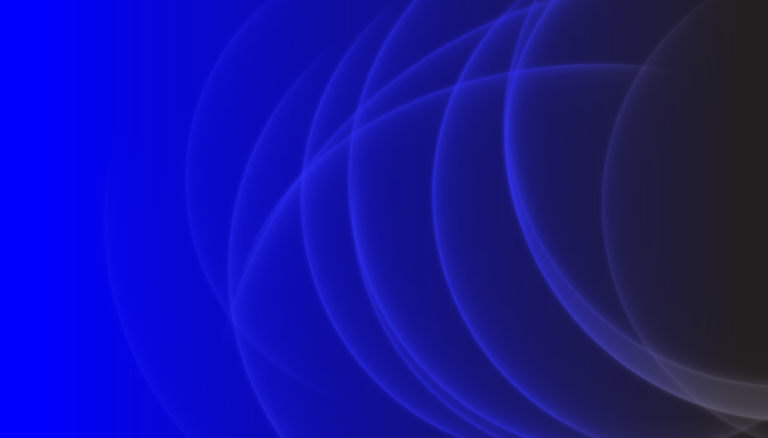
Write a Shadertoy shader that draws this background.

```glsl
// Glowing translucent arcs sweeping over a blue to charcoal gradient.

// Lengths are in canvas heights, angles in radians counterclockwise from +x.
const vec3 DEEP_BLUE = vec3(0.0, 0.0, 1.0);
const vec3 CHARCOAL  = vec3(0.137, 0.122, 0.125);
const vec3 BLUE_GLOW = vec3(0.20, 0.20, 1.0);
const vec3 GREY_GLOW = vec3(0.42, 0.40, 0.48);
const vec2 BACK_RANGE = vec2(0.05, 0.97);  // gradient span in canvas widths
const vec2 GREY_RANGE = vec2(1.15, 1.70);  // where the glow loses its blue
const float RIM_OUTER = 0.004;             // crisp falloff outside the rim
const float RIM_INNER = 0.009;             // bright core inside the rim
const float CORE_SHARE = 0.5;              // core against wide haze
const float CRESCENT_FILL = 0.30;

// Circles: centre x, centre y, radius
const int ARC_COUNT = 12;
const int CRESCENT_OUTER = 6;
const int CRESCENT_INNER = 7;
const vec3 CIRCLES[ARC_COUNT] = vec3[ARC_COUNT](
    vec3(0.960, 0.590, 0.535), vec3(1.195, 0.385, 0.672),
    vec3(1.277, 0.544, 0.588), vec3(1.428, 0.590, 0.631),
    vec3(1.400, 0.533, 0.594), vec3(1.590, 0.556, 0.601),
    vec3(1.818, 0.704, 0.665), vec3(1.793, 0.756, 0.638),
    vec3(1.674, 0.681, 0.519), vec3(1.950, 0.533, 0.574),
    vec3(1.567, -0.050, 1.093), vec3(0.985, 0.499, 0.745));

// Styles: middle angle, half span, strength, haze width
const vec4 STYLES[ARC_COUNT] = vec4[ARC_COUNT](
    vec4(3.20, 1.25, 0.28, 0.040), vec4(3.35, 1.15, 0.50, 0.050),
    vec4(3.45, 1.30, 0.58, 0.040), vec4(3.70, 1.90, 0.58, 0.035),
    vec4(3.75, 0.82, 0.50, 0.025), vec4(3.35, 1.35, 0.65, 0.040),
    vec4(3.75, 1.60, 0.55, 0.030), vec4(4.10, 1.15, 0.35, 0.015),
    vec4(2.90, 0.75, 0.55, 0.025), vec4(3.55, 1.60, 0.30, 0.035),
    vec4(2.30, 0.64, 0.48, 0.030), vec4(3.60, 0.75, 0.20, 0.040));

// The one flattened arc
const vec2 OVAL_CENTRE = vec2(1.369, 0.249);
const vec2 OVAL_RADII  = vec2(0.833, 0.603);
const vec4 OVAL_STYLE  = vec4(2.20, 0.95, 0.48, 0.035);

// First-order signed distance to an ellipse, negative inside
float ellipseDistance(vec2 offset, vec2 radii) {
    float k = length(offset / radii);
    return k * (k - 1.0) / max(length(offset / (radii * radii)), 1e-4);
}

// Rim light: crisp outside, hazy inside, fading toward both ends
float arcGlow(vec2 p, vec2 centre, vec2 radii, vec4 style, float pixel) {
    vec2 offset = p - centre;
    float d = ellipseDistance(offset, radii);
    float inside = mix(exp(d / style.w), exp(d / RIM_INNER), CORE_SHARE);
    float outside = exp(-d / max(RIM_OUTER, pixel));
    float rim = d < 0.0 ? inside : outside;
    float facing = dot(normalize(offset + 1e-5), vec2(cos(style.x), sin(style.x)));
    float fade = smoothstep(cos(style.y), cos(style.y * 0.5), facing);
    return style.z * rim * fade;
}

// Coverage of the sliver inside one circle and outside another
float crescent(vec2 p, vec3 outer, vec3 inner, float pixel) {
    float d = max(length(p - outer.xy) - outer.z, inner.z - length(p - inner.xy));
    return 1.0 - smoothstep(-pixel, pixel, d);
}

void mainImage(out vec4 fragColor, in vec2 fragCoord) {
    vec2 p = fragCoord / iResolution.y;
    float pixel = 1.0 / iResolution.y;

    // Background gradient
    float across = fragCoord.x / iResolution.x;
    float t = clamp((across - BACK_RANGE.x) / (BACK_RANGE.y - BACK_RANGE.x), 0.0, 1.0);
    vec3 color = mix(DEEP_BLUE, CHARCOAL, t);
    vec3 glow = mix(BLUE_GLOW, GREY_GLOW, smoothstep(GREY_RANGE.x, GREY_RANGE.y, p.x));

    // Translucent crescent
    float fill = crescent(p, CIRCLES[CRESCENT_OUTER], CIRCLES[CRESCENT_INNER], pixel);
    fill *= 1.0 - smoothstep(0.50, 0.75, p.y);
    color = mix(color, glow, CRESCENT_FILL * fill);

    // Glowing arcs
    for (int i = 0; i < ARC_COUNT; i++) {
        vec3 circle = CIRCLES[i];
        color = mix(color, glow, arcGlow(p, circle.xy, vec2(circle.z), STYLES[i], pixel));
    }
    color = mix(color, glow, arcGlow(p, OVAL_CENTRE, OVAL_RADII, OVAL_STYLE, pixel));

    fragColor = vec4(color, 1.0);
}
```
